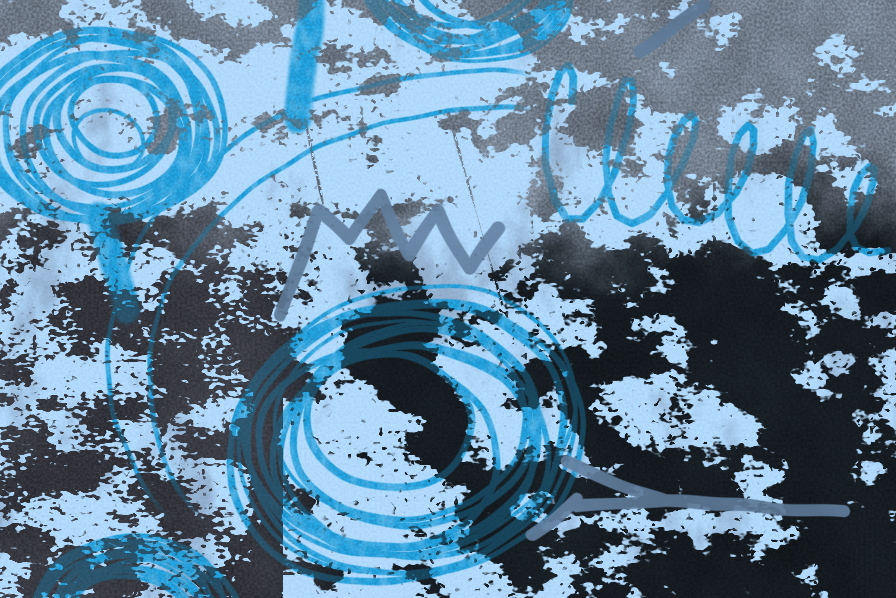
This texture is drawn by a WebGL 1 fragment shader. Its source:

```glsl
precision highp float;
// Weathered wall: pale blue paint flaking off dark metal, with cyan scribbles and slate brush marks.
uniform vec2 u_resolution;

const vec3 PAINT = vec3(0.69, 0.85, 0.985);
const vec3 FILM = vec3(0.54, 0.64, 0.76);
const vec3 GREY_METAL = vec3(0.44, 0.485, 0.54);
const vec3 BROWN_RUST = vec3(0.21, 0.215, 0.245);
const vec3 BLACK_METAL = vec3(0.085, 0.11, 0.13);
const vec3 CYAN = vec3(0.13, 0.62, 0.85);
const vec3 SLATE = vec3(0.37, 0.48, 0.60);

float hash(vec2 p) {
  return fract(sin(dot(p, vec2(127.1, 311.7))) * 43758.55);
}

float gradientDot(vec2 cell, vec2 offset) {
  float angle = 6.2832 * hash(cell);
  return dot(vec2(cos(angle), sin(angle)), offset);
}

float gradientNoise(vec2 p) {
  vec2 i = floor(p), f = fract(p), e = vec2(1.0, 0.0);
  vec2 u = f * f * f * (f * (f * 6.0 - 15.0) + 10.0);
  float low = mix(gradientDot(i, f), gradientDot(i + e.xy, f - e.xy), u.x);
  float high = mix(gradientDot(i + e.yx, f - e.yx), gradientDot(i + e.xx, f - e.xx), u.x);
  return 1.4 * mix(low, high, u.y);
}

float fbm(vec2 p) {
  float sum = 0.0, amplitude = 0.5;
  for (int i = 0; i < 5; i++) {
    sum += amplitude * gradientNoise(p);
    p = mat2(1.9, 0.5, -0.5, 1.9) * p + 7.3;
    amplitude *= 0.62;
  }
  return sum;
}

float segment(vec2 p, vec2 a, vec2 b) {
  vec2 ap = p - a, ab = b - a;
  return length(ap - ab * clamp(dot(ap, ab) / dot(ab, ab), 0.0, 1.0));
}

float band(vec2 p, vec2 a, vec2 b, float width) {
  return 1.0 - smoothstep(0.0, width, segment(p, a, b));
}

float stroke(float d, float halfWidth, float aa) {
  return 1.0 - smoothstep(halfWidth - aa, halfWidth + aa, abs(d));
}

float ellipse(vec2 p, vec2 r) {
  float k = length(p / r);
  return k * (k - 1.0) / max(length(p / (r * r)), 0.001);
}

// Many loose, tilted hand-drawn loops around one centre.
float scribble(vec2 p, vec2 centre, vec2 radii, float inner, float seed, float aa) {
  float ink = 0.0;
  for (int i = 0; i < 12; i++) {
    float k = float(i);
    float a = 0.7 * (hash(vec2(k, seed)) - 0.5);
    vec2 jitter = vec2(hash(vec2(k, seed + 1.0)), hash(vec2(k, seed + 2.0))) - 0.5;
    vec2 q = mat2(cos(a), sin(a), -sin(a), cos(a)) * (p - centre - 0.3 * radii * jitter);
    float size = mix(inner, 1.0, sqrt(hash(vec2(k, seed + 3.0))));
    float width = mix(0.003, 0.0065, hash(vec2(k, seed + 4.0)));
    ink = max(ink, stroke(ellipse(q, radii * size), width, aa));
  }
  return ink;
}

vec2 handwriting(float t) {
  float a = 36.0 * t;
  float height = 0.115 - 0.035 * t + 0.02 * sin(11.0 * t);
  return vec2(0.91 + 0.58 * t + 0.045 * cos(a), 0.775 - 0.14 * t + height * sin(a + 0.5));
}

float writing(vec2 p) {
  float d = 1.0;
  vec2 last = handwriting(0.0);
  for (int i = 1; i <= 72; i++) {
    vec2 next = handwriting(float(i) / 72.0);
    d = min(d, segment(p, last, next));
    last = next;
  }
  return d;
}

// Zigzag crown, and a forked twig.
float slateMarks(vec2 p) {
  float d = segment(p, vec2(0.47, 0.475), vec2(0.535, 0.65));
  vec2 last = vec2(0.535, 0.65);
  for (int i = 1; i <= 6; i++) {
    float k = float(i);
    vec2 next = vec2(0.535 + 0.05 * k, 0.61 - 0.012 * k + 0.085 * mod(k + 1.0, 2.0));
    d = min(d, segment(p, last, next));
    last = next;
  }
  vec2 fork = vec2(1.11, 0.16);
  d = min(d, segment(p, vec2(0.95, 0.225), fork));
  d = min(d, segment(p, fork, vec2(1.41, 0.145)));
  d = min(d, segment(p, vec2(0.89, 0.105), vec2(0.965, 0.165)));
  d = min(d, segment(p, vec2(0.965, 0.155), fork));
  return min(d, segment(p, vec2(1.07, 0.915), vec2(1.18, 0.99)));
}

// How readily the paint has come off in each part of the wall.
float wear(vec2 p) {
  float left = smoothstep(0.51, 0.44, p.x) * smoothstep(0.72, 0.5, p.y);
  float w = -0.31 + 0.43 * smoothstep(0.77, 0.98, p.x) + 0.31 * left;
  w += 0.34 * smoothstep(0.84, 1.0, p.y) * smoothstep(1.0, 0.8, p.x);
  w += 0.5 * band(p, vec2(0.64, 0.62), vec2(0.65, 0.4), 0.10);
  w += 0.5 * band(p, vec2(0.65, 0.4), vec2(0.84, 0.1), 0.12);
  w += 0.4 * band(p, vec2(0.3, 0.58), vec2(0.43, 0.4), 0.10);
  w += 0.5 * band(p, vec2(0.45, 0.38), vec2(0.455, 0.0), 0.06) * step(p.x, 0.474);
  w += 0.5 * band(p, vec2(1.19, 0.56), vec2(1.46, 0.0), 0.08);
  w += 0.15 * smoothstep(0.8, 0.95, p.y) * smoothstep(0.9, 1.1, p.x);
  w -= 0.34 * band(p, vec2(1.03, 0.68), vec2(1.36, 0.6), 0.13);
  return w - 0.3 * band(p, vec2(1.1, 0.37), vec2(1.22, 0.26), 0.12);
}

void main() {
  vec2 p = gl_FragCoord.xy / u_resolution.y;
  float aa = 1.0 / u_resolution.y;
  float grain = gradientNoise(p * 230.0);
  float cloud = fbm(p * 4.0 + 3.0);

  // Bare metal: grey above, rust at lower left, black at lower right.
  vec3 lower = mix(BROWN_RUST, BLACK_METAL, smoothstep(0.42, 0.62, p.x));
  vec3 metal = mix(lower, GREY_METAL, smoothstep(0.52, 0.76, p.y + 0.15 * cloud));
  metal *= 1.0 + 0.22 * grain + 0.35 * cloud;

  // Paint with a thin grey film, flaked in wide ragged patches and fine pits.
  float smear = smoothstep(0.08, 0.5, fbm(p * vec2(5.0, 3.0) + 19.0));
  vec3 paint = mix(PAINT, FILM, 0.8 * smear) * (1.0 + 0.04 * grain);
  float left = smoothstep(0.5, 0.4, p.x) * smoothstep(0.7, 0.5, p.y);
  float flakes = fbm(p * vec2(9.0, 12.0)) + wear(p);
  flakes += mix(0.1, 0.32, left) * gradientNoise(p * vec2(75.0, 150.0));
  float bare = smoothstep(-0.045, 0.045, flakes);
  float pits = smoothstep(0.36, 0.5, gradientNoise(p * vec2(95.0, 110.0) + 5.0));
  bare = max(bare, pits * smoothstep(-0.35, -0.1, flakes));
  float crack = min(segment(p, vec2(0.75, 0.81), vec2(0.84, 0.49)), segment(p, vec2(0.51, 0.8), vec2(0.54, 0.66)));
  bare = max(bare, stroke(crack + 0.004 * cloud, 0.002, aa) * step(-0.25, grain));

  // Cyan felt-pen lines, dry and broken, sunk into the bare areas.
  vec2 wobble = p + 0.006 * vec2(gradientNoise(p * 9.0), gradientNoise(p * 9.0 + 31.0));
  float ink = scribble(wobble, vec2(0.18, 0.79), vec2(0.19, 0.16), 0.2, 2.0, aa);
  ink = max(ink, scribble(wobble, vec2(0.66, 0.27), vec2(0.29, 0.23), 0.25, 9.0, aa));
  ink = max(ink, scribble(wobble, vec2(0.23, -0.05), vec2(0.17, 0.14), 0.6, 17.0, aa));
  ink = max(ink, scribble(wobble, vec2(0.78, 1.04), vec2(0.17, 0.13), 0.6, 23.0, aa));
  float arcs = min(abs(ellipse(wobble - vec2(0.8, 0.4), vec2(0.62, 0.48))), abs(ellipse(wobble - vec2(0.84, 0.37), vec2(0.59, 0.45))));
  ink = max(ink, stroke(arcs, 0.004, aa) * smoothstep(0.9, 0.84, p.x) * smoothstep(0.12, 0.2, p.y));
  ink = max(ink, stroke(writing(wobble), 0.006, aa));
  float drip = min(segment(wobble, vec2(0.17, 0.64), vec2(0.21, 0.48)), segment(wobble, vec2(0.52, 1.0), vec2(0.5, 0.8)));
  ink = max(ink, stroke(drip, 0.022, 0.006));
  float dry = 0.9 + 0.35 * gradientNoise(p * vec2(60.0, 35.0));
  vec3 color = mix(paint, CYAN * (1.0 + 0.12 * grain), ink * clamp(dry, 0.0, 1.0));
  color = mix(color, mix(metal, CYAN * 0.75, 0.45 * ink), bare);

  // Slate brush marks lie on top.
  float slate = stroke(slateMarks(wobble), 0.0105, aa);
  color = mix(color, SLATE * (1.0 + 0.15 * cloud), 0.92 * slate);
  gl_FragColor = vec4(color, 1.0);
}
```
